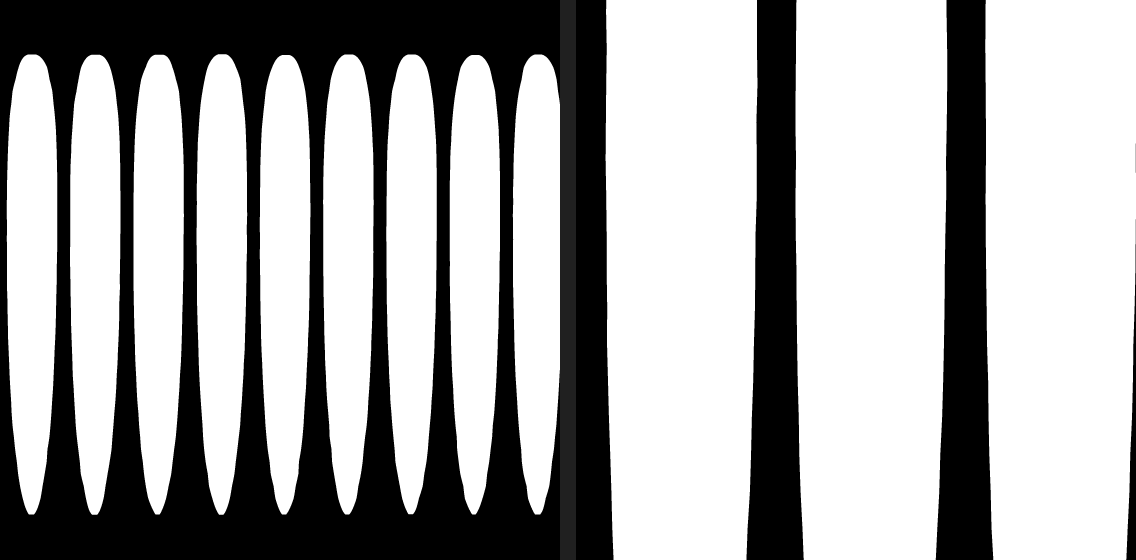
Left, the full canvas; right, a detail of the centre.
A WebGL 2 fragment shader for this pattern:

```glsl
#version 300 es
precision highp float;
// Row of nine tall white tapered ovals with slightly faceted tips on black.

uniform vec2 u_resolution;
out vec4 fragColor;

const vec3 BACKGROUND = vec3(0.0);
const vec3 OVAL_COLOR = vec3(1.0);

const float PITCH = 0.11296;       // spacing between oval centres
const float FIRST_CENTER = 0.0573;
const float HALF_WIDTH = 0.0449;
const float WIDEST_Y = 0.622;
const float TOP_Y = 0.9045;
const float BOTTOM_Y = 0.0785;
const float TIP_CUT = 0.0022;      // flattens the very ends
const float LEAN = 0.003;
const float FACET = 0.022;         // height of one outline facet
const int SAMPLES = 4;             // antialiasing grid per axis

float hash(vec2 p) {
    vec3 q = fract(vec3(p.xyx) * 0.1031);
    q += dot(q, q.yzx + 33.33);
    return fract((q.x + q.y) * q.z);
}

// Piecewise linear noise along y, so that it bends into straight facets.
float facetNoise(float y, float seed) {
    float cell = floor(y);
    return mix(hash(vec2(cell, seed)), hash(vec2(cell + 1.0, seed)), y - cell) - 0.5;
}

// Half width at height y: blunt above the widest point, longer taper below.
float ovalHalfWidth(float y, float top, float bottom, float seed) {
    bool upper = y > WIDEST_Y;
    float t = upper ? (y - WIDEST_Y) / (top - WIDEST_Y)
                    : (WIDEST_Y - y) / (WIDEST_Y - bottom);
    t = clamp(t, 0.0, 1.0);
    float profile = upper ? pow(1.0 - pow(t, 2.7), 0.37)
                          : pow(1.0 - pow(t, 2.4), 0.52);
    float roughness = mix(0.0006, 0.0028, smoothstep(0.6, 0.95, t));
    return HALF_WIDTH * profile + roughness * facetNoise(y / FACET, seed);
}

// 1 inside an oval, 0 outside.
float ovalMask(vec2 p) {
    float column = floor((p.x - FIRST_CENTER) / PITCH + 0.5);
    float x = p.x - FIRST_CENTER - column * PITCH - LEAN * (p.y - WIDEST_Y);
    float seed = column * 2.0 + step(0.0, x) + 11.0;

    // Each oval ends at a slightly different height.
    float dip = hash(vec2(column + 3.0, 7.0));
    float top = TOP_Y - 0.004 * dip * dip;
    float bottom = BOTTOM_Y + 0.001 * hash(vec2(column + 5.0, 19.0));

    float inHeight = step(bottom + TIP_CUT, p.y) * step(p.y, top - 0.3 * TIP_CUT);
    return inHeight * step(abs(x), ovalHalfWidth(p.y, top, bottom, seed));
}

void main() {
    // Average a small grid of samples for smooth edges.
    float coverage = 0.0;
    for (int j = 0; j < SAMPLES; j++) {
        for (int i = 0; i < SAMPLES; i++) {
            vec2 offset = (vec2(i, j) + 0.5) / float(SAMPLES) - 0.5;
            coverage += ovalMask((gl_FragCoord.xy + offset) / u_resolution);
        }
    }
    coverage /= float(SAMPLES * SAMPLES);
    fragColor = vec4(mix(BACKGROUND, OVAL_COLOR, coverage), 1.0);
}
```
